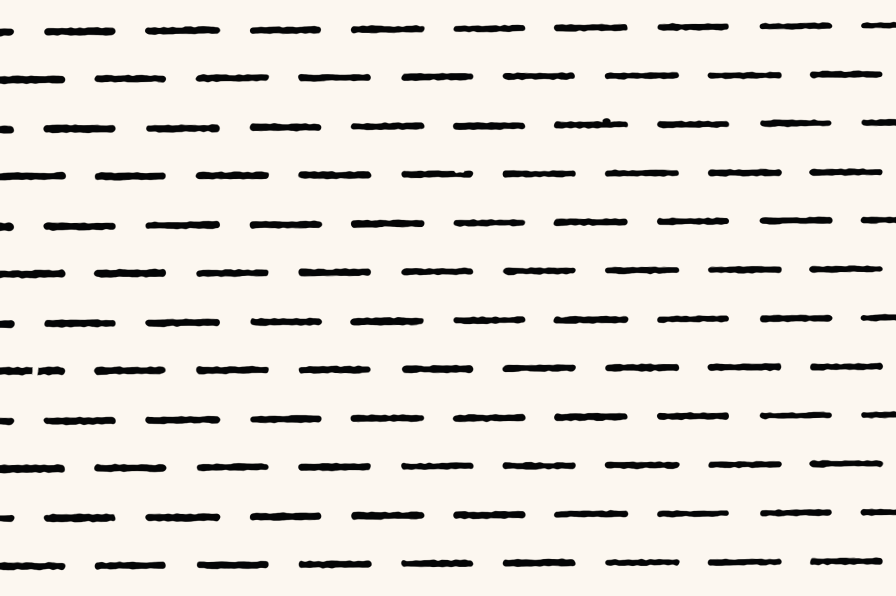
A Shadertoy shader for this pattern:

```glsl
// Staggered rows of short, hand-inked black dashes on cream paper.
// Each dash is a capsule distance in a sheared brick grid; noise roughens
// its edge, hashes vary its size, and a few print flaws break the repeat.

const vec3 PAPER = vec3(0.99, 0.97, 0.94);
const vec3 INK = vec3(0.016, 0.018, 0.022);

// Canvas is 1.5 wide and 1 high, with y running down
const vec2 CANVAS = vec2(1.5, 1.0);
const vec2 PITCH = vec2(0.1712, 0.08164);
const vec2 FIRST_DASH = vec2(0.1345, 0.0539);
const float HALF_LENGTH = 0.0612;

float hash(vec2 p) {
    vec3 q = fract(vec3(p.xyx) * 0.1031);
    q += dot(q, q.yzx + 33.33);
    return fract((q.x + q.y) * q.z);
}

float noise(vec2 p) {
    vec2 cell = floor(p);
    vec2 f = fract(p);
    f = f * f * (3.0 - 2.0 * f);
    float low = mix(hash(cell), hash(cell + vec2(1, 0)), f.x);
    float high = mix(hash(cell + vec2(0, 1)), hash(cell + vec2(1, 1)), f.x);
    return mix(low, high, f.y);
}

// Horizontal capsule; halfLength includes the round caps
float capsule(vec2 p, float halfLength, float radius) {
    p.x -= clamp(p.x, radius - halfLength, halfLength - radius);
    return length(p) - radius;
}

// Signed distance to the nearest dash
float dashes(vec2 p) {
    // Rows rise gently to the right, alternate rows a little less
    float row = round((p.y + 0.0067 * p.x - FIRST_DASH.y) / PITCH.y);
    float alternate = mod(row, 2.0);
    float slope = mix(0.0075, 0.0058, alternate);
    float rowY = FIRST_DASH.y + PITCH.y * row - 0.0021 * alternate - slope * p.x;

    // Alternate rows shift by about half a pitch
    float startX = FIRST_DASH.x - 0.0872 * alternate;
    float column = round((p.x - startX) / PITCH.x);
    vec2 local = p - vec2(startX + PITCH.x * column, rowY);

    // Columns share their placement; single dashes differ in weight
    vec2 columnId = vec2(column + 7.0, alternate + 3.0);
    vec2 dashId = vec2(column + 19.0, row + 5.0);
    local.x += 0.003 * (hash(columnId) - 0.5);
    local.y += 0.001 * (hash(dashId + 41.0) - 0.5);
    float halfLength = HALF_LENGTH + 0.003 * (hash(columnId + 23.0) - 0.5);
    float radius = mix(0.0061, 0.0050, p.x / CANVAS.x);
    radius += 0.0007 * (hash(dashId) - 0.5);
    return capsule(local, halfLength, radius);
}

// Fine and broad waver of the ink edge
float roughness(vec2 p) {
    return 0.0024 * (noise(p * 135.0) - 0.5) + 0.0010 * (noise(p * 48.0 + 9.0) - 0.5);
}

// One blot, one clean break and one chipped top edge
float addFlaws(float d, vec2 p) {
    float blot = length(p - vec2(1.0156, 0.2055)) - 0.0075;
    float gap = capsule((p - vec2(0.0590, 0.6220)).yx, 0.0140, 0.0046);
    float chip = capsule(p - vec2(0.7690, 0.2855), 0.0085, 0.0046);
    return max(min(d, blot), -min(gap, chip));
}

void mainImage(out vec4 fragColor, in vec2 fragCoord) {
    vec2 uv = fragCoord / iResolution.xy;
    vec2 p = vec2(uv.x, 1.0 - uv.y) * CANVAS;

    float d = addFlaws(dashes(p), p) + roughness(p);
    float softness = max(0.8 / iResolution.y, 0.0012);
    float ink = 1.0 - smoothstep(-softness, softness, d);
    fragColor = vec4(mix(PAPER, INK, ink), 1.0);
}
```
